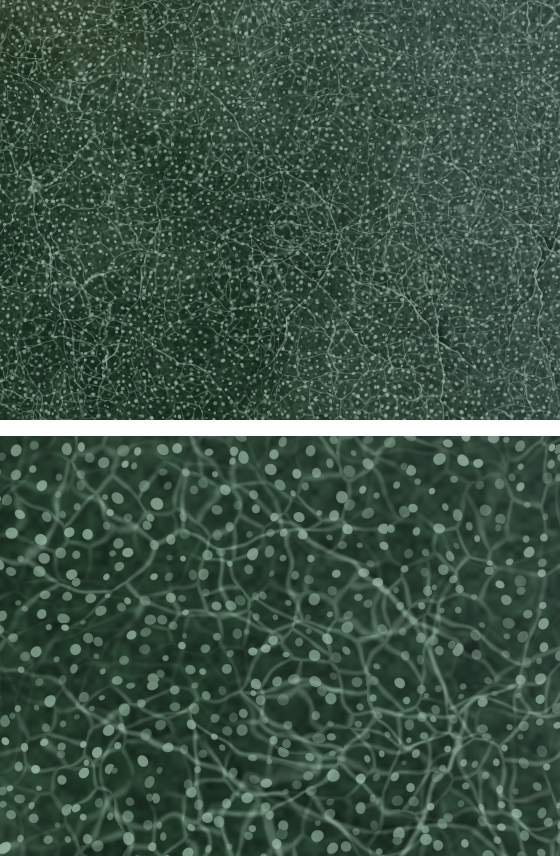
Top: the whole. Bottom: its middle third, enlarged.
This texture is drawn by a Shadertoy shader. Its source:

```glsl
// Dark green creased leather with pale pores and a fine web of wrinkles
#define PORE_SCALE 60.0
#define FINE_SCALE 35.0
#define WEB_SCALE 15.0
#define FOLD_SCALE 5.5
#define LONG_CREASES 13
#define DEEP_GREEN vec3(0.095, 0.180, 0.122)
#define MID_GREEN vec3(0.185, 0.275, 0.212)
#define GREY_GREEN vec3(0.245, 0.325, 0.295)
#define WRINKLE_TINT vec3(0.500, 0.610, 0.545)
#define PORE_TINT vec3(0.620, 0.745, 0.665)

vec2 hash22(vec2 p) {
    vec3 q = fract(vec3(p.xyx) * vec3(0.1031, 0.1030, 0.0973));
    q += dot(q, q.yzx + 33.33);
    return fract((q.xx + q.yz) * q.zy);
}

float noise(vec2 p) {
    vec2 i = floor(p), f = fract(p);
    f = f * f * (3.0 - 2.0 * f);
    float low = mix(hash22(i).x, hash22(i + vec2(1, 0)).x, f.x);
    float high = mix(hash22(i + vec2(0, 1)).x, hash22(i + vec2(1, 1)).x, f.x);
    return mix(low, high, f.y);
}

float fbm(vec2 p) {
    float sum = 0.0, amp = 0.53;
    for (int i = 0; i < 4; i++) {
        sum += amp * noise(p);
        p = mat2(1.6, 1.2, -1.2, 1.6) * p + 7.3;
        amp *= 0.5;
    }
    return sum;
}

// Voronoi cell: x = distance to border, y = distance to centre, z = cell id
vec3 cells(vec2 p) {
    vec2 base = floor(p), nearest = vec2(9.0), second = vec2(9.0);
    float id = 0.0;
    for (int y = -1; y <= 1; y++)
    for (int x = -1; x <= 1; x++) {
        vec2 cell = base + vec2(x, y);
        vec2 h = hash22(cell);
        vec2 r = cell + 0.08 + 0.84 * h - p;
        if (dot(r, r) < dot(nearest, nearest)) {
            second = nearest;
            nearest = r;
            id = fract(h.x * 17.0 + h.y * 31.0);
        } else if (dot(r, r) < dot(second, second)) second = r;
    }
    float border = dot(0.5 * (nearest + second), normalize(second - nearest));
    return vec3(border, length(nearest), id);
}

// Soft line profile, never thinner than about a pixel
float stroke(float d, float width) {
    return 1.0 - smoothstep(0.0, max(width, 1.1 / iResolution.y), abs(d));
}

// Net of wrinkles that fades in and out in patches
float wrinkles(vec2 p, float scale, float width) {
    float patchy = smoothstep(0.25, 0.7, noise(p * scale * 0.6 + scale));
    return stroke(cells(p * scale + scale).x / scale, width) * (0.2 + 0.8 * patchy);
}

// Long wandering creases: x = lit line, y = shadow on one side
vec2 longCreases(vec2 p) {
    vec2 sum = vec2(0.0);
    for (int i = 0; i < LONG_CREASES; i++) {
        float k = float(i);
        vec2 h = hash22(vec2(k, 7.0)), g = hash22(vec2(k, 23.0));
        float angle = i % 4 == 3 ? mix(0.9, 1.4, h.y) : mix(-1.5, -0.5, h.y);
        vec2 dir = vec2(cos(angle), sin(angle));
        vec2 q = p - vec2(1.45 * (k + h.x) / float(LONG_CREASES) - 0.05, 0.1 + 0.65 * g.x);
        float along = dot(q, dir);
        float side = dot(q, vec2(-dir.y, dir.x));
        side += 0.11 * (noise(vec2(along * 4.0, k * 9.0)) - 0.5);
        side += 0.026 * (noise(vec2(along * 17.0, k * 5.0)) - 0.5);
        side += 0.007 * (noise(vec2(along * 60.0, k * 3.0)) - 0.5);
        float fade = 1.0 - smoothstep(0.15, 0.25 + 0.3 * g.y, abs(along));
        fade *= 0.35 + 0.65 * noise(vec2(along * 13.0, k * 4.0));
        sum.x += fade * stroke(side, 0.0036);
        sum.y += fade * smoothstep(0.0, 0.004, side) * exp(-abs(side) / 0.011);
    }
    return sum;
}

void mainImage(out vec4 fragColor, in vec2 fragCoord) {
    vec2 p = fragCoord / iResolution.y;
    vec2 warp = vec2(fbm(p * 7.0), fbm(p * 7.0 + 40.0)) - 0.5;
    vec2 jitter = vec2(noise(p * 55.0), noise(p * 55.0 + 90.0)) - 0.5;
    vec2 w = p + 0.07 * warp + 0.007 * jitter;

    // Hide: dark on the left, greyer sheen towards the upper right
    float sheen = smoothstep(0.35, 1.3, p.x + 0.35 * (p.y - 0.5) + 0.25 * warp.x);
    float mottle = fbm(p * 5.0 + 3.0);
    float grain = 0.6 * noise(p * 180.0) + 0.4 * noise(p * 85.0 + 11.0);
    vec3 color = mix(DEEP_GREEN, MID_GREEN, smoothstep(0.3, 0.75, mottle) * 0.7 + 0.25 * p.y);
    color = mix(color, GREY_GREEN, 0.75 * sheen);
    float brown = smoothstep(0.55, 1.0, p.y) * (1.0 - smoothstep(0.1, 0.8, p.x));
    color += brown * vec3(0.025, 0.0, -0.012);
    color *= 0.68 + 0.64 * grain;

    // Wrinkle webs, from fine grain to broad folds
    float corner = smoothstep(0.5, 1.3, p.x) * (1.0 - smoothstep(0.1, 0.65, p.y));
    float web = 0.42 * wrinkles(w, FINE_SCALE, 0.0034);
    web += 0.50 * wrinkles(w * vec2(1.0, 1.15), WEB_SCALE, 0.0038);
    web += 0.55 * wrinkles(p + 0.16 * warp + 0.006 * jitter, FOLD_SCALE, 0.0042);
    vec2 crease = longCreases(p + 0.004 * jitter);
    color *= 1.0 - min(0.7, crease.y * (0.3 + 0.45 * corner));
    web += crease.x * (0.65 + 0.5 * corner);
    color = mix(color, WRINKLE_TINT, min(web * (0.75 + 0.5 * grain), 0.95));

    // Pores: pale specks of uneven size and brightness
    vec3 pore = cells((p + 0.02 * warp + 0.003 * jitter) * PORE_SCALE);
    float radius = mix(0.0022, 0.0046, pore.z);
    float soft = 0.8 / iResolution.y;
    float speck = 1.0 - smoothstep(radius - soft, radius + soft, pore.y / PORE_SCALE);
    speck *= 0.35 + 0.6 * fract(pore.z * 7.0);
    color = mix(color, PORE_TINT, speck * (0.7 + 0.3 * mottle));

    fragColor = vec4(color, 1.0);
}
```
